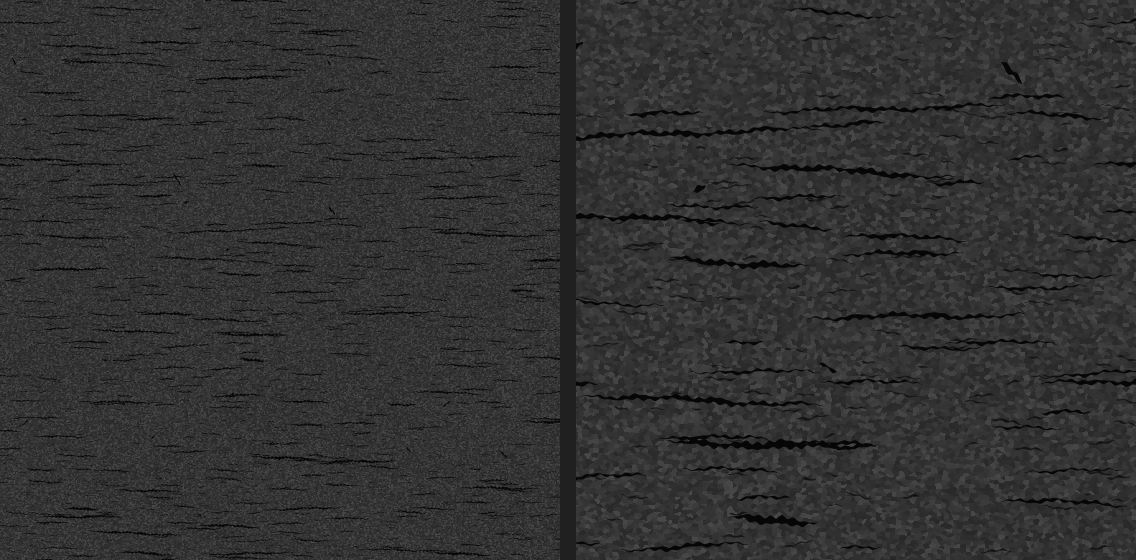
Left: the whole. Right: its middle third, enlarged.
This texture is drawn by a Shadertoy shader. Its source:

```glsl
vec3 hash3(vec2 p) {
    vec3 q = fract(p.xyx * vec3(0.1031, 0.1030, 0.0973));
    q += dot(q, q.yxz + 33.33);
    return fract((q.xxy + q.yzz) * q.zyx);
}

// Tone of the nearest cell point, 0 to 1
float cellGrain(vec2 p) {
    vec2 cell = floor(p);
    float nearest = 9.0, tone = 0.0;
    for (int y = -1; y <= 1; y++)
    for (int x = -1; x <= 1; x++) {
        vec2 id = cell + vec2(x, y);
        vec3 h = hash3(id + 17.0);
        vec2 d = id + h.xy - p;
        float dist = dot(d, d);
        if (dist < nearest) {
            nearest = dist;
            tone = h.z;
        }
    }
    return tone;
}

// One ragged crack per occupied grid cell; returns coverage
float cracks(vec2 uv, vec2 grid, float density, float halfLength, float halfWidth, float tilt, float seed) {
    float pixel = 0.7 / iResolution.y;
    float cover = 0.0;
    vec2 cell = floor(uv * grid);
    for (int y = -1; y <= 1; y++)
    for (int x = -1; x <= 1; x++) {
        vec2 id = cell + vec2(x, y);
        vec3 place = hash3(id + seed);
        vec3 shape = hash3(id + seed + 71.0);
        vec2 center = (id + place.xy) / grid;

        // Loose clusters of cracks
        float cluster = 1.0 + 0.5 * sin(center.x * 9.0 + 3.0 * sin(center.y * 7.0))
                                  * sin(center.y * 21.0 + seed);
        if (place.z > density * cluster) continue;

        vec2 p = uv - center;
        float reach = halfLength * mix(0.25, 1.0, shape.x);
        float slope = tilt * (shape.z - 0.62);
        float phase = shape.y * 60.0;
        float wander = 0.0009 * sin(p.x * 75.0 + phase)
                     + 0.0006 * sin(p.x * 260.0 + phase * 2.0)
                     + 0.0004 * sin(p.x * 830.0 + phase * 3.0);
        float ragged = 0.75 + 0.3 * sin(p.x * 190.0 + phase) * sin(p.x * 67.0 - phase)
                     + 0.25 * sin(p.x * 970.0 + phase);
        float along = abs(p.x) / reach;
        float width = halfWidth * mix(0.5, 1.0, shape.y);
        width = width * ragged * (1.0 - min(along * along * along, 1.0))
              - max(along - 1.0, 0.0) * reach;
        float dist = abs(p.y - slope * p.x - wander) / sqrt(1.0 + slope * slope) - width;
        float ends = 1.0 - smoothstep(-pixel, pixel, abs(p.x) - reach);
        cover = max(cover, ends * (1.0 - smoothstep(-pixel, pixel, dist)));
    }
    return cover;
}

void mainImage(out vec4 fragColor, in vec2 fragCoord) {
    vec2 uv = fragCoord / iResolution.y;

    // Fine charcoal grain with sparse bright specks
    float grain = cellGrain(uv * vec2(340.0, 420.0));
    float tone = 0.158 + 0.085 * grain + 0.04 * pow(grain, 6.0);
    tone += 0.003 * sin(uv.x * 11.0 + 2.0 * sin(uv.y * 8.0)) * sin(uv.y * 13.0);

    // Long cracks, hairlines, steep chips, then faint pits
    float crack = cracks(uv, vec2(5.0, 24.0), 0.6, 0.095, 0.0025, 0.1, 3.0);
    crack = max(crack, cracks(uv, vec2(12.0, 50.0), 0.55, 0.04, 0.0014, 0.12, 29.0));
    crack = max(crack, cracks(uv, vec2(9.0, 14.0), 0.2, 0.008, 0.0028, 2.5, 53.0));
    float pits = cracks(uv, vec2(40.0, 110.0), 0.25, 0.011, 0.001, 0.3, 97.0);

    tone = mix(tone, 0.025, max(crack, 0.7 * pits));
    fragColor = vec4(vec3(tone), 1.0);
}
```
